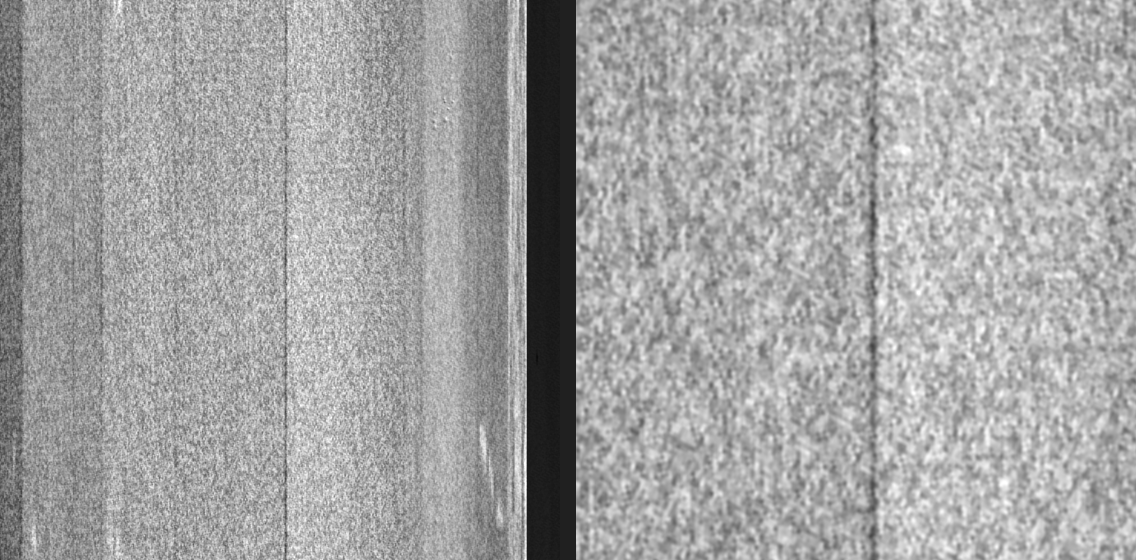
Left, the full canvas; right, a detail of the centre.
This texture is drawn by a Shadertoy shader. Its source:

```glsl
// Bands: left edge, tone, edge softness
const int BAND_COUNT = 15;
const vec3 BANDS[BAND_COUNT] = vec3[](
    vec3(0.000, 0.46, 0.004), vec3(0.040, 0.61, 0.003), vec3(0.130, 0.585, 0.004),
    vec3(0.184, 0.655, 0.008), vec3(0.312, 0.640, 0.008), vec3(0.400, 0.68, 0.060),
    vec3(0.511, 0.750, 0.005), vec3(0.610, 0.670, 0.040), vec3(0.680, 0.62, 0.040),
    vec3(0.757, 0.680, 0.007), vec3(0.825, 0.58, 0.012), vec3(0.853, 0.54, 0.006),
    vec3(0.880, 0.50, 0.020), vec3(0.907, 0.65, 0.003), vec3(0.937, 0.80, 0.001));

// Dark lines: position, half width, depth
const int LINE_COUNT = 9;
const vec3 LINES[LINE_COUNT] = vec3[](
    vec3(0.037, 0.0030, 0.04), vec3(0.131, 0.0016, 0.09), vec3(0.181, 0.0022, 0.07),
    vec3(0.224, 0.0020, 0.04), vec3(0.313, 0.0026, 0.08), vec3(0.365, 0.0024, 0.03),
    vec3(0.721, 0.0026, 0.06), vec3(0.752, 0.0022, 0.04), vec3(0.853, 0.0018, 0.05));

// Scuffs: centre, radii
const int SCUFF_COUNT = 4;
const vec4 SCUFFS[SCUFF_COUNT] = vec4[](
    vec4(0.208, 0.040, 0.014, 0.050), vec4(0.208, 0.990, 0.010, 0.030),
    vec4(0.062, 0.035, 0.008, 0.030), vec4(0.022, 0.190, 0.006, 0.050));

const vec2 UPRIGHT_GRAIN = vec2(365.0, 185.0);
const float SPECKLE_SCALE = 390.0;
const float SPECKLE_ANGLE = 0.5;
const float GRAIN_CONTRAST = 0.56;
const float SEAM_X = 0.5105;
const float SEAM_WIDTH = 0.0025;
const float SHEET_EDGE = 0.9405;
const float STRIP_EDGE = 0.907;
const float STRIP_CONTRAST = 0.55;
const float BACKDROP_TONE = 0.108;
const int BLISTER_COUNT = 22;
const float BLISTER_RADIUS = 0.0042;

float hash(vec2 p) {
    return fract(sin(dot(p, vec2(127.1, 311.7))) * 43758.5453);
}

float noise(vec2 p) {
    vec2 i = floor(p), f = fract(p);
    f = f * f * (3.0 - 2.0 * f);
    return mix(mix(hash(i), hash(i + vec2(1, 0)), f.x),
               mix(hash(i + vec2(0, 1)), hash(i + vec2(1, 1)), f.x), f.y);
}

// Turned lattice, so that it does not beat with the pixel grid
float speckle(vec2 uv) {
    float c = cos(SPECKLE_ANGLE), s = sin(SPECKLE_ANGLE);
    return noise(mat2(c, s, -s, c) * uv * SPECKLE_SCALE);
}

float bandTone(float x) {
    float tone = BANDS[0].y;
    for (int i = 1; i < BAND_COUNT; i++) {
        vec3 b = BANDS[i];
        tone = mix(tone, b.y, smoothstep(b.x - b.z, b.x + b.z, x));
    }
    return tone;
}

float darkLines(vec2 uv) {
    float dark = 0.0;
    for (int i = 0; i < LINE_COUNT; i++) {
        float d = (uv.x - LINES[i].x) / LINES[i].y;
        dark += LINES[i].z * exp(-d * d) * (0.5 + noise(vec2(float(i) * 7.0, uv.y * 9.0)));
    }
    float seam = (uv.x - SEAM_X) / SEAM_WIDTH;
    float depth = mix(0.30, 0.18, uv.y) * (0.8 + 0.4 * noise(vec2(3.0, uv.y * 14.0)));
    return dark + depth * exp(-seam * seam);
}

float scuffs(vec2 uv) {
    float mask = 0.0;
    for (int i = 0; i < SCUFF_COUNT; i++) {
        vec2 q = (uv - SCUFFS[i].xy) / SCUFFS[i].zw;
        mask += exp(-dot(q, q));
    }
    // Slanted scrape near the right edge
    float t = (0.25 - uv.y) / 0.19;
    float across = (uv.x - mix(0.853, 0.897, t)) / 0.008;
    mask += exp(-across * across) * smoothstep(-0.05, 0.1, t) * smoothstep(1.05, 0.95, t);
    return mask * smoothstep(0.25, 0.75, noise(uv * vec2(240.0, 16.0)));
}

float blisters(vec2 uv) {
    float relief = 0.0;
    for (int i = 0; i < BLISTER_COUNT; i++) {
        float k = float(i);
        float high = hash(vec2(k, 3.0));
        vec2 c = vec2(mix(0.765, 0.812, hash(vec2(k, 1.0))),
                      i < 8 ? mix(0.77, 0.84, high) : high);
        vec2 q = (uv - c) / (BLISTER_RADIUS * mix(0.5, 1.0, hash(vec2(k, 5.0))));
        relief += (q.x + q.y) * exp(-dot(q, q)) * (i < 8 ? 0.35 : 0.18);
    }
    return relief;
}

void mainImage(out vec4 fragColor, in vec2 fragCoord) {
    vec2 uv = fragCoord / iResolution.xy;

    // Rolled bands with slow drift and long fibres
    float tone = bandTone(uv.x);
    tone += 0.06 * (noise(uv * vec2(6.0, 4.0)) - 0.5);
    tone += 0.06 * (noise(uv * vec2(75.0, 1.5)) - 0.5);
    tone += 0.06 * (noise(uv * vec2(190.0, 24.0)) - 0.5);
    tone -= darkLines(uv);

    // Upright grain, strongest mid sheet
    float grain = 0.55 * noise(uv * UPRIGHT_GRAIN) + 0.45 * speckle(uv) - 0.5;
    float strength = mix(0.75, 1.0, smoothstep(0.10, 0.30, uv.x));
    strength *= mix(1.0, 0.55, smoothstep(0.68, 0.78, uv.x));
    tone += GRAIN_CONTRAST * strength * grain;
    tone += 0.28 * scuffs(uv) + blisters(uv);

    // Streaked strip along the sheet edge
    float strip = smoothstep(STRIP_EDGE - 0.002, STRIP_EDGE + 0.002, uv.x);
    float streaks = 0.65 * noise(uv * vec2(240.0, 6.0)) + 0.35 * noise(uv * vec2(330.0, 30.0));
    tone += strip * STRIP_CONTRAST * (streaks - 0.45);

    // Dark backdrop
    float back = BACKDROP_TONE + 0.02 * (noise(uv * vec2(140.0, 3.0)) - 0.5);
    back += 0.03 * (speckle(uv) - 0.5);
    vec2 nick = (uv - vec2(0.959, 0.36)) / vec2(0.0015, 0.010);
    back -= 0.07 * exp(-dot(nick, nick));
    tone = mix(tone, back, smoothstep(SHEET_EDGE - 0.0015, SHEET_EDGE + 0.0015, uv.x));

    fragColor = vec4(vec3(clamp(tone, 0.0, 1.0)), 1.0);
}
```
